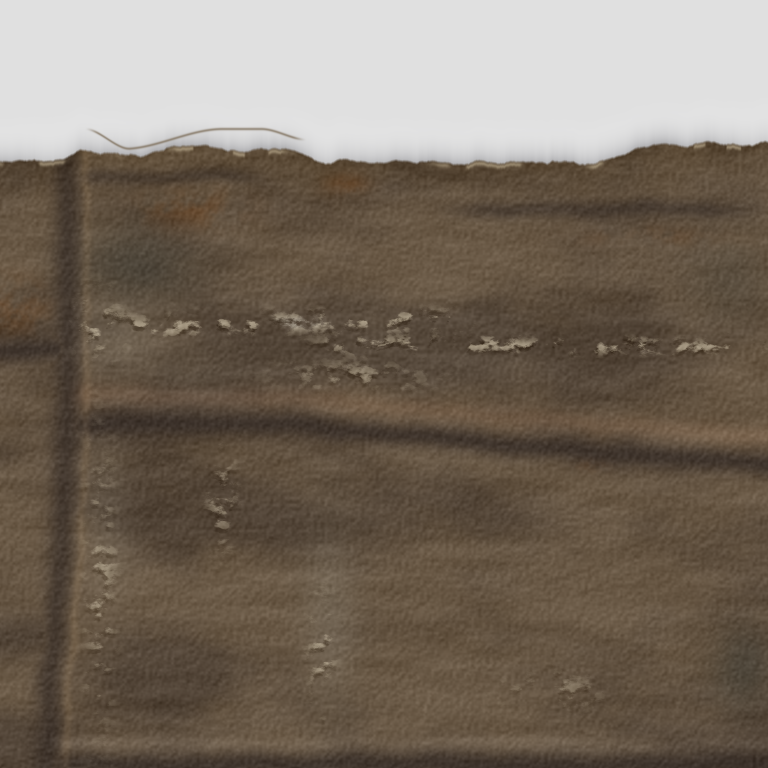
A three.js fragment shader for this texture:

```glsl
// Weathered brown planks with dark seams and chipped paint below a pale sky.
varying vec2 vUv;

float hash(vec2 p) {
  vec3 q = fract(vec3(p.xyx) * 0.1031);
  q += dot(q, q.yzx + 33.33);
  return fract((q.x + q.y) * q.z);
}

float noise(vec2 p) {
  vec2 i = floor(p), f = fract(p);
  f = f * f * (3.0 - 2.0 * f);
  return mix(mix(hash(i), hash(i + vec2(1, 0)), f.x),
             mix(hash(i + vec2(0, 1)), hash(i + vec2(1, 1)), f.x), f.y);
}

float fbm(vec2 p) {
  float sum = 0.0, gain = 0.5;
  for (int i = 0; i < 5; i++) {
    sum += gain * noise(p);
    p = mat2(1.6, 1.2, -1.2, 1.6) * p + 7.3;
    gain *= 0.5;
  }
  return sum;
}

// Soft elliptical patch
float patchAt(vec2 p, vec2 center, vec2 radius) {
  vec2 d = (p - center) / radius;
  return exp(-dot(d, d));
}

// Soft stroke across a signed distance
float stroke(float d, float width) {
  return exp(-d * d / (width * width));
}

float span(float a, float b, float soft, float x) {
  return smoothstep(a - soft, a + soft, x) * (1.0 - smoothstep(b - soft, b + soft, x));
}

// Ragged upper border of the wood
float topEdge(float x) {
  float raised = 0.013 * span(0.09, 0.4, 0.025, x) + 0.006 * span(0.21, 0.38, 0.02, x);
  raised += 0.024 * smoothstep(0.77, 0.85, x);
  return 0.785 + raised + 0.018 * (fbm(vec2(x * 38.0, 2.0)) - 0.4);
}

vec3 skyColor(vec2 p, float above) {
  vec3 c = vec3(0.877) + 0.015 * stroke(above - 0.035, 0.02);
  float shade = 0.35 + 0.65 * noise(vec2(p.x * 14.0, 4.0));
  return c - vec3(0.25, 0.25, 0.235) * shade * exp(-max(above, 0.0) / 0.012);
}

vec3 woodColor(vec2 p, float above) {
  vec2 w = p + 0.012 * (vec2(fbm(p * 18.0), fbm(p * 18.0 + 31.0)) - 0.5);
  float blotch = fbm(p * vec2(5.0, 9.0));
  float streak = fbm(p * vec2(14.0, 60.0));
  vec3 c = mix(vec3(0.315, 0.262, 0.21), vec3(0.41, 0.345, 0.27), smoothstep(0.25, 0.7, blotch));
  c += 0.10 * (streak - 0.48);

  // Broad stains: cool patches, rust and chalky haze
  float cool = patchAt(w, vec2(0.18, 0.655), vec2(0.08, 0.05)) + patchAt(w, vec2(0.97, 0.13), vec2(0.04, 0.05))
             + 0.5 * patchAt(w, vec2(0.95, 0.64), vec2(0.06, 0.06));
  c = mix(c, vec3(0.265, 0.25, 0.215), 0.65 * min(cool, 1.0));
  float rust = patchAt(w, vec2(0.02, 0.6), vec2(0.04, 0.035)) + patchAt(w, vec2(0.25, 0.725), vec2(0.06, 0.025))
             + patchAt(w, vec2(0.45, 0.76), vec2(0.03, 0.015)) + patchAt(w, vec2(0.77, 0.394), vec2(0.02, 0.01))
             + 0.5 * patchAt(w, vec2(0.85, 0.69), vec2(0.1, 0.012));
  c = mix(c, vec3(0.43, 0.28, 0.15), 0.55 * min(rust, 1.0) * smoothstep(0.3, 0.65, fbm(p * 35.0)));
  float haze = patchAt(w, vec2(0.15, 0.56), vec2(0.06, 0.045)) + patchAt(w, vec2(0.43, 0.2), vec2(0.035, 0.13))
             + 0.8 * patchAt(w, vec2(0.14, 0.33), vec2(0.03, 0.11)) + 0.6 * patchAt(w, vec2(0.25, 0.5), vec2(0.06, 0.04))
             + 0.5 * patchAt(w, vec2(0.5, 0.55), vec2(0.2, 0.05));
  c = mix(c, vec3(0.52, 0.48, 0.42), 0.42 * min(haze, 1.0) * (0.4 + blotch));

  // Seams between the planks
  float postX = 0.088 - 0.026 * (1.0 - smoothstep(0.0, 0.48, p.y));
  float right = smoothstep(-0.005, 0.025, p.x - postX);
  float left = 1.0 - smoothstep(-0.015, 0.005, p.x - postX);
  float middleY = 0.449 - 0.052 * smoothstep(0.25, 1.05, p.x);
  float seam = 0.85 * stroke(w.x - postX, 0.018);
  seam = max(seam, right * stroke(w.y - middleY, 0.016));
  seam = max(seam, left * stroke(w.y - 0.543, 0.016));
  seam = max(seam, right * stroke(w.y - 0.004, 0.017));
  seam = max(seam, 0.7 * span(0.6, 0.97, 0.06, p.x) * stroke(w.y - 0.727, 0.011));
  seam = max(seam, 0.65 * span(0.1, 0.33, 0.03, p.x) * stroke(w.y - 0.768 - 0.03 * (p.x - 0.2), 0.01));
  seam = max(seam, 0.55 * left * stroke(w.y - 0.17, 0.03));
  c = mix(c, vec3(0.215, 0.178, 0.155), 0.82 * seam);
  c += vec3(0.055, 0.035, 0.025) * right * stroke(w.y - middleY - 0.035, 0.014);
  c += vec3(0.06, 0.05, 0.035) * stroke(w.x - postX - 0.025, 0.006);
  c += 0.045 * right * stroke(w.y - 0.032, 0.009);

  // Chipped pale paint along wandering bands
  float chips = span(0.12, 0.6, 0.04, p.x) * stroke(w.y - 0.58 - 0.03 * (p.x - 0.4), 0.014);
  chips += span(0.42, 0.98, 0.05, p.x) * stroke(w.y - 0.55, 0.011);
  chips += 0.8 * patchAt(w, vec2(0.46, 0.51), vec2(0.09, 0.017)) + 0.8 * patchAt(w, vec2(0.13, 0.575), vec2(0.03, 0.045));
  chips += 0.85 * patchAt(w, vec2(0.13, 0.24), vec2(0.02, 0.17)) + 0.8 * patchAt(w, vec2(0.29, 0.35), vec2(0.018, 0.06));
  chips += patchAt(w, vec2(0.42, 0.15), vec2(0.017, 0.07)) + 0.7 * patchAt(w, vec2(0.72, 0.1), vec2(0.06, 0.022));
  float flake = fbm(p * vec2(55.0, 95.0));
  float pale = smoothstep(0.53, 0.72, flake) * min(chips, 1.0);
  c -= 0.10 * min(chips, 1.0) * smoothstep(0.54, 0.7, fbm((p + vec2(0.002, 0.006)) * vec2(55.0, 95.0)));
  c = mix(c, vec3(0.70, 0.65, 0.56), 0.85 * pale);
  c = mix(c, vec3(0.77, 0.74, 0.68), 0.75 * patchAt(w, vec2(0.385, 0.579), vec2(0.028, 0.007)) * smoothstep(0.4, 0.6, flake));

  // Woven grain and darker worn rim
  c += 0.055 * (noise(p * 210.0) - noise(p * 210.0 + vec2(0.5, -0.6)));
  c += 0.035 * (noise(p * 330.0) - 0.5);
  return c - vec3(0.055, 0.06, 0.07) * exp(above / 0.022);
}

void main() {
  vec2 p = vUv;
  float above = p.y - topEdge(p.x);
  vec3 c = mix(woodColor(p, min(above, 0.0)), skyColor(p, above), smoothstep(-0.002, 0.003, above));

  // Loose fibres and light splinters on the rim
  float fibreY = 0.806 + 0.026 * smoothstep(0.16, 0.29, p.x) - 0.014 * smoothstep(0.34, 0.4, p.x)
               + 0.026 * (1.0 - smoothstep(0.11, 0.17, p.x));
  float fibre = span(0.12, 0.39, 0.01, p.x) * stroke(p.y - fibreY, 0.0018);
  c = mix(c, vec3(0.48, 0.42, 0.34), 0.7 * fibre);
  float splinter = stroke(above + 0.003, 0.003) * smoothstep(0.55, 0.7, noise(vec2(p.x * 45.0, 9.0)));
  c = mix(c, vec3(0.72, 0.66, 0.55), 0.65 * splinter);
  gl_FragColor = vec4(c, 1.0);
}
```
